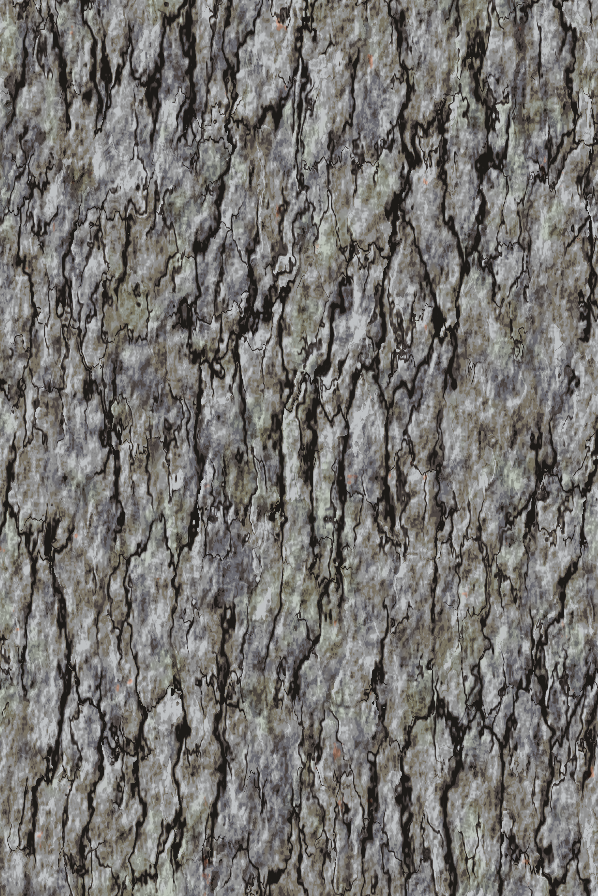
This texture is drawn by a WebGL 2 fragment shader. Its source:

```glsl
#version 300 es
precision highp float;
// Weathered tree bark: tall ragged plates with broken, mostly upright fissures.
// Three stretched cellular layers cut plates, strips and flakes, layered sines
// bend them, and a sloped height field with fine grit drives a tone ramp.

#define PLATE_SIZE vec2(0.047, 0.200)
#define STRIP_SIZE vec2(0.024, 0.085)
#define FLAKE_SIZE vec2(0.011, 0.030)
#define FISSURE 0.0066
#define CREVICE 0.0040
#define ROUGHNESS vec2(0.037, 0.095)
#define LEAN 0.07
#define LIGHT_STEP vec2(-0.0024, 0.0028)
#define SLOPE_GAIN 0.62
#define GRIT_GAIN 1.15
#define BASE_TONE 0.61
#define LICHEN 0.35

uniform vec2 u_resolution;
out vec4 fragColor;

float hash(vec2 c) {
    return fract(sin(dot(c, vec2(127.1, 311.7))) * 43758.5);
}

float noise(vec2 p) {
    vec2 i = floor(p), f = fract(p);
    f = f * f * (3.0 - 2.0 * f);
    float low = mix(hash(i), hash(i + vec2(1, 0)), f.x);
    float high = mix(hash(i + vec2(0, 1)), hash(i + vec2(1, 1)), f.x);
    return mix(low, high, f.y);
}

float layers(vec2 p) {
    float sum = 0.0, weight = 0.41;
    for (int k = 0; k < 4; k++) {
        sum += weight * noise(p);
        p = p * 2.03 + vec2(17.3, 9.1);
        weight *= 0.68;
    }
    return sum;
}

// Stretched cells: x = canvas distance to the border, y = random value of the
// cell, z = how upright the border runs
vec3 cells(vec2 p, vec2 size) {
    vec2 q = p / size, home = floor(q);
    vec2 nearest = vec2(9.0), second = vec2(9.0);
    float id = 0.0;
    for (int j = -1; j <= 1; j++)
    for (int i = -1; i <= 1; i++) {
        vec2 c = home + vec2(i, j);
        vec2 r = c + 0.5 + 0.85 * (vec2(hash(c), hash(c + 57.0)) - 0.5) - q;
        if (dot(r, r) < dot(nearest, nearest)) {
            second = nearest;
            nearest = r;
            id = hash(c + 113.0);
        } else if (dot(r, r) < dot(second, second)) {
            second = r;
        }
    }
    float gap = dot(second, second) - dot(nearest, nearest);
    vec2 across = (second - nearest) / size;
    return vec3(0.5 * gap / length(across), id, abs(normalize(across).x));
}

// Slow sway of the trunk plus ragged displacement of the borders
vec2 bend(vec2 p) {
    vec2 q = p;
    q.x -= LEAN * p.y + 0.012 * sin(5.0 * p.y + 4.0 * p.x + 1.3);
    q.x += 0.005 * sin(19.0 * p.y + 11.0 * p.x);
    vec2 s = p * vec2(50.0, 21.0);
    return q + ROUGHNESS * (vec2(layers(s), layers(s + 31.7)) - 0.5);
}

// Opening along a border: it closes where the presence drops to zero
float crack(float edge, float width, float presence) {
    float reach = width * (0.25 + 0.75 * presence);
    return smoothstep(0.0, 0.3, presence) * (1.0 - smoothstep(0.1 * reach, reach, edge));
}

// x = height, y = openness of the surface (0 in fissures), z = flake level, w = grit
vec4 relief(vec2 p) {
    vec2 q = bend(p);
    vec3 plate = cells(q, PLATE_SIZE);
    vec3 strip = cells(q + 1.9, STRIP_SIZE);
    vec3 flake = cells(q + 3.7, FLAKE_SIZE);
    float wide = smoothstep(0.22, 0.72, noise(p * vec2(24.0, 11.0))) * mix(0.3, 1.0, plate.z);
    float thin = smoothstep(0.42, 0.80, noise(p * vec2(38.0, 17.0) + 23.0)) * mix(0.5, 1.0, strip.z);
    float open = 1.0 - crack(plate.x, FISSURE, wide);
    open *= 1.0 - 0.85 * crack(strip.x, CREVICE, thin);
    float dome = smoothstep(0.0, 0.016, plate.x);
    float ledge = smoothstep(0.0, 0.0018, flake.x);
    float level = mix(0.5, 0.6 * flake.y + 0.4 * strip.y, ledge);
    float grit = layers(p * vec2(100.0, 58.0)) - 0.5;
    float height = 0.30 * dome + 0.25 * strip.y * smoothstep(0.0, 0.003, strip.x);
    height += 0.40 * level + 0.85 * grit + 0.15 * open;
    return vec4(height, open * mix(0.74, 1.0, dome), level, grit);
}

// Tone ramp from fissure black to pale wood; warmth picks brown or slate midtones
vec3 barkColor(float tone, float warmth) {
    vec3 middle = mix(vec3(0.41, 0.41, 0.44), vec3(0.48, 0.45, 0.39), warmth);
    vec3 color = mix(vec3(0.11, 0.10, 0.09), vec3(0.30, 0.27, 0.26), smoothstep(0.03, 0.20, tone));
    color = mix(color, middle, smoothstep(0.25, 0.42, tone));
    color = mix(color, vec3(0.56), smoothstep(0.46, 0.62, tone));
    return mix(color, vec3(0.75, 0.76, 0.77), smoothstep(0.64, 0.98, tone));
}

void main() {
    vec2 p = gl_FragCoord.xy / u_resolution.y;
    vec4 bark = relief(p);
    float slope = bark.x - relief(p + LIGHT_STEP).x;

    // Light, grit and flake levels over the plates, darkness in the fissures
    float bare = smoothstep(0.62, 0.74, bark.z) * smoothstep(0.45, 0.7, noise(p * vec2(30.0, 14.0)));
    float tone = BASE_TONE + SLOPE_GAIN * slope + 0.26 * (bark.z - 0.5);
    tone += 0.35 * (layers(p * vec2(34.0, 13.0) + 60.0) - 0.5);
    tone += GRIT_GAIN * bark.w * (1.0 - 0.4 * bare) + 0.12 * bare;
    tone = clamp(tone * bark.y, 0.0, 1.0);

    float warmth = smoothstep(0.38, 0.60, layers(p * vec2(32.0, 17.0) + 5.0));
    vec3 color = barkColor(tone, warmth);

    // Faint lichen film and rare rusty flecks
    float film = smoothstep(0.52, 0.72, layers(p * vec2(21.0, 15.0) + 40.0)) * bark.y;
    color *= mix(vec3(1.0), vec3(0.95, 1.02, 0.82), LICHEN * film * (1.0 - bare));
    float rust = smoothstep(0.78, 0.86, layers(p * vec2(48.0, 30.0) + 80.0));
    color = mix(color, color * vec3(1.12, 0.86, 0.74), rust);
    fragColor = vec4(color, 1.0);
}
```
